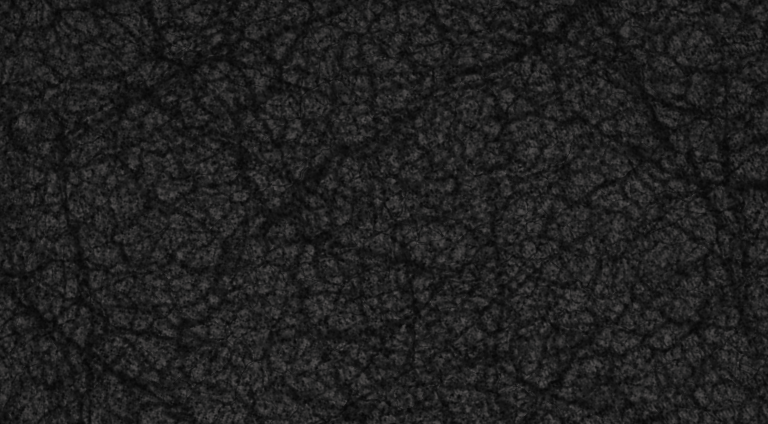
Write a Shadertoy shader that draws this texture.

```glsl
// Black grained leather: warped Voronoi cracks at three scales, crossed by
// long, nearly straight creases, darken a charcoal skin. Rotated value noise
// adds the pebbly sparkle, and a slight falloff dims the top and the sides.

float hash(vec2 p) {
    return fract(sin(dot(p, vec2(127.1, 311.7))) * 43758.5453);
}

float noise(vec2 p) {
    vec2 i = floor(p), f = fract(p);
    f = f * f * (3.0 - 2.0 * f);
    return mix(mix(hash(i), hash(i + vec2(1, 0)), f.x),
               mix(hash(i + vec2(0, 1)), hash(i + vec2(1, 1)), f.x), f.y);
}

vec2 wobble(vec2 p) {
    return vec2(noise(p), noise(p + 37.3)) - 0.5;
}

vec2 rotate(vec2 p, float angle) {
    float c = cos(angle), s = sin(angle);
    return vec2(c * p.x - s * p.y, s * p.x + c * p.y);
}

// Distance to the border between the two nearest cell centres
float cellBorder(vec2 p) {
    vec2 cell = floor(p), nearest = vec2(9.0), second = vec2(9.0);
    for (int y = -1; y <= 1; y++) {
        for (int x = -1; x <= 1; x++) {
            vec2 id = cell + vec2(x, y);
            vec2 toCentre = id + vec2(hash(id), hash(id + 71.7)) - p;
            if (dot(toCentre, toCentre) < dot(nearest, nearest)) {
                second = nearest;
                nearest = toCentre;
            } else if (dot(toCentre, toCentre) < dot(second, second)) {
                second = toCentre;
            }
        }
    }
    return dot(0.5 * (nearest + second), normalize(second - nearest));
}

// Soft crack mask whose width varies from place to place
float cracks(vec2 p, float width) {
    float w = width * (0.4 + 1.2 * noise(p * 1.3 + 11.0));
    return 1.0 - smoothstep(0.0, w, cellBorder(p));
}

// Long creases in three main directions
float longCreases(vec2 p, float aspect) {
    float mask = 0.0;
    for (float i = 0.0; i < 27.0; i++) {
        float family = mod(i, 3.0);
        float angle = family < 0.5 ? -1.25 : family < 1.5 ? 0.8 : -0.5;
        angle += 0.6 * (hash(vec2(i, 3.0)) - 0.5);
        vec2 dir = vec2(cos(angle), sin(angle));
        vec2 centre = vec2(aspect * fract(i * 0.618 + 0.1), fract(i * 0.755 + 0.3));
        float along = dot(p - centre, dir);
        float across = dot(p - centre, vec2(-dir.y, dir.x));
        across += 0.06 * (noise(vec2(along * 4.0, i * 7.0)) - 0.5);
        across += 0.015 * (noise(vec2(along * 15.0, i * 9.0)) - 0.5);
        float reach = mix(0.25, 0.65, hash(vec2(i, 5.0)));
        float width = mix(0.008, 0.016, hash(vec2(i, 6.0)));
        width *= 0.5 + noise(vec2(along * 14.0, i + 40.0));
        float fade = 1.0 - smoothstep(0.5 * reach, reach, abs(along));
        mask = max(mask, fade * (1.0 - smoothstep(0.0, width, abs(across))));
    }
    return mask;
}

void mainImage(out vec4 fragColor, in vec2 fragCoord) {
    vec2 p = fragCoord / iResolution.y;
    float aspect = iResolution.x / iResolution.y;

    // Ragged domain for every crack
    vec2 ragged = p + 0.012 * wobble(p * 36.0) + 0.008 * wobble(rotate(p, 0.6) * 85.0);
    vec2 q = ragged + 0.05 * wobble(p * 6.0);

    // Cracks from coarse to fine; the left side is drawn out into upright ridges
    float coarse = cracks(rotate(q, 0.5) * vec2(6.5, 9.5) + 3.0, 0.1);
    float medium = cracks(rotate(q, -0.6) * vec2(12.0, 17.0) + 20.0, 0.14);
    float pebbles = cracks(rotate(q, 0.3) * vec2(26.0, 31.0) + 50.0, 0.2);
    float ridges = cracks(rotate(q, 0.12) * vec2(40.0, 15.0) + 80.0, 0.24);
    float left = 1.0 - smoothstep(0.1, 0.5, p.x + 0.3 * (noise(p * 4.0) - 0.5));
    float fine = mix(pebbles, ridges, left);

    float skin = 1.0 - 0.72 * longCreases(ragged, aspect);
    skin *= 1.0 - 0.58 * coarse;
    skin *= 1.0 - 0.58 * medium;
    skin *= 1.0 - 0.45 * fine;

    // Pebbly grain
    float grain = 0.5 * noise(rotate(p, 0.5) * 135.0)
                + 0.5 * noise(rotate(p, 1.1) * 230.0 + 9.0) - 0.5;
    float tone = mix(0.045, 0.18, skin) * (1.0 + 1.7 * grain);

    // Light falls off to the top and the sides
    float side = abs(p.x / aspect - 0.52) * 2.0;
    tone *= 1.04 - 0.07 * side * side - 0.1 * smoothstep(0.5, 1.0, p.y);

    vec3 warmth = mix(vec3(1.0), vec3(1.02, 0.995, 0.99), smoothstep(0.14, 0.22, tone));
    fragColor = vec4(clamp(tone, 0.03, 0.3) * warmth, 1.0);
}
```
